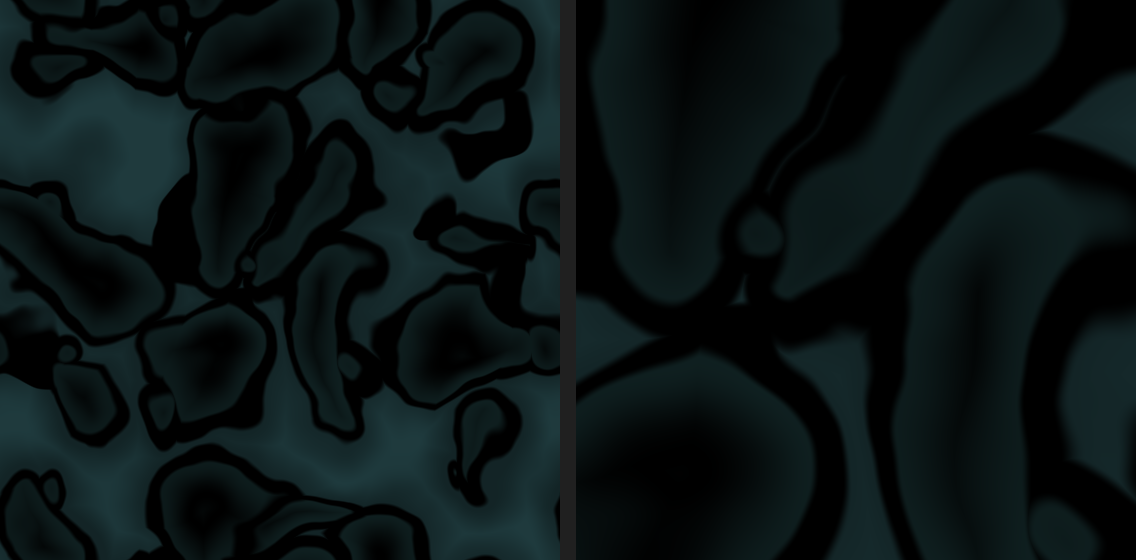
Left: the whole. Right: its middle third, enlarged.
A WebGL 2 fragment shader for this texture:

```glsl
#version 300 es
precision highp float;
// Dark lobed islands with black rims and shadowed cores on a dim teal ground, tileable.

#define CELLS 4.0        // islands per side
#define JITTER 0.62      // scatter of island centres, in cells
#define RADIUS_MIN 0.03
#define RADIUS_MAX 0.108
#define RIM 0.024        // mean width of the black rim
#define SOFT 0.0042      // edge softness
#define CORE_DEPTH 0.08  // depth at which an island turns black
#define WARP 0.046       // bending of all outlines
#define FLECK_LEVEL 0.62 // higher means fewer black flecks
#define GROUND_LOW vec3(0.074, 0.143, 0.150)
#define GROUND_HIGH vec3(0.120, 0.228, 0.240)
#define ISLAND vec3(0.053, 0.110, 0.112)

uniform vec2 u_resolution;
out vec4 fragColor;

vec2 hash2(vec2 p, float seed) {
    vec3 q = fract(vec3(p.xyx + seed * 7.31) * vec3(0.1031, 0.1030, 0.0973));
    q += dot(q, q.yzx + 33.33);
    return fract((q.xx + q.yz) * q.zy);
}

// Value noise in -1..1 that wraps after "period" lattice steps.
vec2 wrapNoise(vec2 uv, float period, float seed) {
    vec2 p = uv * period;
    vec2 i = floor(p);
    vec2 f = p - i;
    f = f * f * f * (f * (f * 6.0 - 15.0) + 10.0);
    vec2 a = hash2(mod(i, period), seed);
    vec2 b = hash2(mod(i + vec2(1, 0), period), seed);
    vec2 c = hash2(mod(i + vec2(0, 1), period), seed);
    vec2 d = hash2(mod(i + vec2(1, 1), period), seed);
    return mix(mix(a, b, f.x), mix(c, d, f.x), f.y) * 2.0 - 1.0;
}

// Tapered capsule with a round lobe budding from its side.
float islandDistance(vec2 p, vec2 id) {
    vec2 size = hash2(id, 2.0);
    vec2 turn = hash2(id, 3.0) * 6.2832;
    float radius = mix(RADIUS_MIN, RADIUS_MAX, size.x);
    float halfLength = mix(0.03, 0.12, size.y);
    vec2 axis = vec2(cos(turn.x), sin(turn.x));
    float t = clamp(dot(p, axis), -halfLength, halfLength);
    float body = length(p - axis * t) - radius * (1.0 - 0.35 * t / halfLength);
    vec2 bud = axis * halfLength * 0.5 + radius * vec2(cos(turn.y), sin(turn.y));
    float lobe = length(p - bud) - radius * 0.65;
    return min(body, lobe);
}

// Distances to the nearest and the second nearest island.
vec2 nearestIslands(vec2 uv) {
    vec2 home = floor(uv * CELLS);
    vec2 best = vec2(1.0);
    for (int y = -2; y <= 2; y++) {
        for (int x = -2; x <= 2; x++) {
            vec2 cell = home + vec2(x, y);
            vec2 id = mod(cell, CELLS);
            vec2 centre = (cell + 0.5 + JITTER * (hash2(id, 1.0) - 0.5)) / CELLS;
            float d = islandDistance(uv - centre, id);
            best = d < best.x ? vec2(d, best.x) : vec2(best.x, min(best.y, d));
        }
    }
    return best;
}

void main() {
    vec2 uv = gl_FragCoord.xy / u_resolution;

    // Bend the outlines with coarse, middle and fine waves
    vec2 p = uv + WARP * wrapNoise(uv, 5.0, 4.0);
    p += 0.36 * WARP * wrapNoise(uv, 13.0, 5.0);
    p += 0.10 * WARP * wrapNoise(uv, 31.0, 8.0);
    vec2 d = nearestIslands(p);

    // Ground brightens slowly away from the rims, with black flecks
    vec2 mottle = wrapNoise(uv, 7.0, 6.0);
    float lift = smoothstep(-0.01, 0.085, d.x) + 0.3 * mottle.x;
    vec3 ground = mix(GROUND_LOW, GROUND_HIGH, clamp(lift, 0.0, 1.0));
    float fleck = wrapNoise(p, 11.0, 9.0).x - FLECK_LEVEL;
    ground *= 1.0 - smoothstep(-0.05, 0.05, fleck);

    // Islands sink to black in the middle, the deepest ones rise again faintly
    float rim = RIM * (1.0 + 0.55 * wrapNoise(uv, 9.0, 7.0).y);
    float depth = -d.x - rim;
    float inside = min(depth, 0.5 * (d.y - d.x) - 0.4 * rim);
    float glow = 1.0 - smoothstep(0.0, CORE_DEPTH, depth);
    glow += 0.3 * smoothstep(CORE_DEPTH, 1.6 * CORE_DEPTH, depth);
    vec3 island = ISLAND * glow * (1.0 + 0.15 * mottle.y);

    vec3 color = ground * smoothstep(-SOFT, SOFT, d.x);
    color += island * smoothstep(-SOFT, SOFT, inside);
    fragColor = vec4(color, 1.0);
}
```
